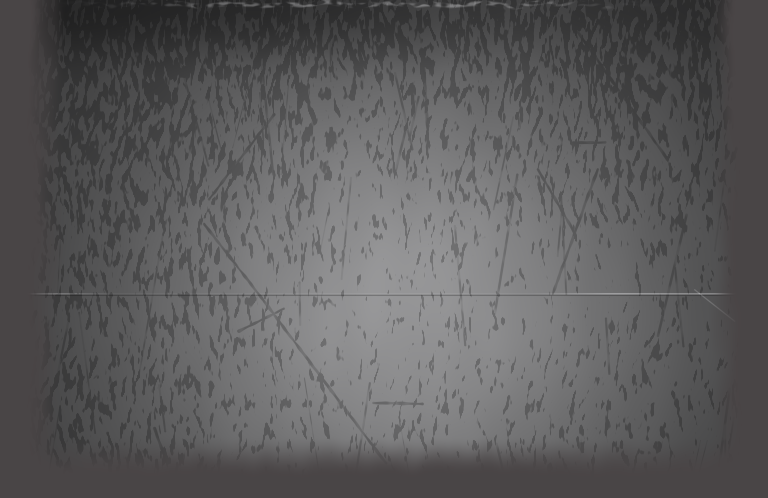
Reproduce this texture procedurally as a Shadertoy shader.

```glsl
// A worn grey metal panel: a soft central glow inside a dark frame, covered by
// vertical flakes of thresholded gradient noise and long scratches drawn as
// segment distances, with one bright horizontal seam and a chipped top edge.

const float ASPECT = 1.542;
const vec3 FRAME_COLOR = vec3(0.288, 0.270, 0.274);
const vec3 METAL_TINT = vec3(0.995, 0.995, 1.005);
const vec2 GLOW_CENTER = vec2(0.52, 0.40);
const vec2 GLOW_RADIUS = vec2(0.37, 0.54);
const float SHADE_MIN = 0.215;
const float GLOW_GAIN = 0.375;
const float FLAKE_DEPTH = 0.23;
const float SCRATCH_DEPTH = 0.24;
const float SEAM_Y = 0.410;
const int FINE_SCRATCHES = 44;
const int GOUGES = 11;

// Long gouges: start xy, end xy, in units of the panel height
const vec4 GOUGE[GOUGES] = vec4[GOUGES](
    vec4(0.41, 0.55, 0.55, 0.37), vec4(0.53, 0.395, 0.775, 0.07),
    vec4(1.15, 0.95, 1.34, 0.68), vec4(1.11, 0.41, 1.20, 0.66),
    vec4(1.08, 0.66, 1.155, 0.53), vec4(0.48, 0.335, 0.57, 0.38),
    vec4(0.75, 0.191, 0.848, 0.189), vec4(1.15, 0.713, 1.215, 0.714),
    vec4(0.85, 0.89, 0.859, 0.73), vec4(0.42, 0.60, 0.55, 0.77),
    vec4(0.31, 0.14, 0.335, 0.07));

float hash(vec2 p) {
    vec3 q = fract(vec3(p.xyx) * 0.1031);
    q += dot(q, q.yzx + 33.33);
    return fract((q.x + q.y) * q.z);
}

float cornerSlope(vec2 cell, vec2 offset) {
    float angle = 6.2832 * hash(cell);
    return dot(vec2(cos(angle), sin(angle)), offset);
}

float gradientNoise(vec2 p) {
    vec2 i = floor(p), f = p - i;
    vec2 u = f * f * f * (f * (f * 6.0 - 15.0) + 10.0);
    vec2 e = vec2(1.0, 0.0);
    float low = mix(cornerSlope(i, f), cornerSlope(i + e.xy, f - e.xy), u.x);
    float high = mix(cornerSlope(i + e.yx, f - e.yx), cornerSlope(i + e.xx, f - e.xx), u.x);
    return mix(low, high, u.y);
}

float segmentDistance(vec2 p, vec2 a, vec2 b) {
    vec2 ab = b - a;
    return length(p - a - ab * clamp(dot(p - a, ab) / dot(ab, ab), 0.0, 1.0));
}

float stroke(float d, float halfWidth, float soft) {
    return 1.0 - smoothstep(halfWidth - soft, halfWidth + soft, d);
}

// Coverage of small upright chips, denser toward the top and the left
float flakes(vec2 p, vec2 uv) {
    float warp = gradientNoise(p * vec2(6.0, 4.0) + 3.0);
    float density = 0.16 + 0.34 * smoothstep(0.40, 0.95, uv.y)
        + 0.36 * (1.0 - smoothstep(0.10, 0.50, uv.x))
        + 0.12 * smoothstep(0.60, 0.95, uv.x) + 0.30 * warp
        + 0.50 * smoothstep(0.80, 0.98, uv.y + 0.25 * gradientNoise(vec2(p.x * 38.0, p.y * 3.0)));
    vec2 q = p + vec2(0.035 * warp, 0.0);
    float left = gradientNoise((q + vec2(0.16 * q.y, 0.0)) * vec2(72.0, 19.0));
    float right = gradientNoise((q - vec2(0.20 * q.y, 0.0)) * vec2(88.0, 24.0) + 41.0);
    float grain = gradientNoise(q * vec2(170.0, 60.0) + 17.0);
    float level = max(left, right) + 0.38 * grain;
    float threshold = mix(0.47, 0.02, clamp(density, 0.0, 1.0));
    return smoothstep(threshold - 0.05, threshold + 0.07, level);
}

float scratches(vec2 p, float soft) {
    float cover = 0.0;
    float wear = smoothstep(-0.25, 0.15, gradientNoise(p * vec2(45.0, 30.0)));
    for (int i = 0; i < FINE_SCRATCHES; i++) {
        float id = float(i) + 1.0;
        vec2 start = vec2(ASPECT * hash(vec2(id, 2.3)), 0.08 + 0.95 * hash(vec2(id, 7.1)));
        float span = mix(0.08, 0.30, hash(vec2(id, 11.7)));
        float lean = 0.55 * (hash(vec2(id, 19.9)) - 0.5);
        float d = segmentDistance(p, start, start + span * vec2(lean, -1.0));
        float width = mix(0.0008, 0.0026, hash(vec2(id, 29.3)));
        cover = max(cover, stroke(d, width, soft) * mix(0.3, 0.85, wear));
    }
    for (int i = 0; i < GOUGES; i++) {
        vec4 g = GOUGE[i];
        float d = segmentDistance(p, g.xy, g.zw) + 0.002 * gradientNoise(p * 55.0);
        cover = max(cover, stroke(d, 0.0027, soft) * mix(0.65, 1.0, wear));
    }
    return cover;
}

void mainImage(out vec4 fragColor, in vec2 fragCoord) {
    vec2 uv = fragCoord / iResolution.xy;
    vec2 p = uv * vec2(ASPECT, 1.0);
    float soft = max(0.0009, 0.7 / iResolution.y);

    // Lit metal with a shadow hanging from the top, heavier on the left
    vec2 g = (uv - GLOW_CENTER) / GLOW_RADIUS;
    float shade = SHADE_MIN + GLOW_GAIN * exp(-dot(g, g));
    float topShadow = smoothstep(0.83, 0.98, uv.y);
    shade *= 1.0 - topShadow * mix(0.32, 0.12, smoothstep(0.35, 0.75, uv.x));
    shade *= 1.0 + 0.035 * gradientNoise(p * vec2(14.0, 5.0));

    // Surface wear
    float wear = max(FLAKE_DEPTH * flakes(p, uv), SCRATCH_DEPTH * scratches(p, soft));
    shade *= 1.0 - wear;

    // Seam: dark groove, highlight strongest near both ends
    float seamEnds = 1.0 - smoothstep(0.04, 0.16, uv.x) + smoothstep(0.68, 0.82, uv.x);
    float seamOffset = uv.y - SEAM_Y;
    shade *= 1.0 - 0.25 * stroke(abs(seamOffset + 0.003), 0.0012, soft);
    shade += (0.03 + 0.20 * seamEnds) * stroke(abs(seamOffset), 0.0014, soft);
    float glint = segmentDistance(p, vec2(1.395, 0.418), vec2(1.475, 0.355));
    shade += 0.12 * stroke(glint, 0.0012, soft);

    // Chipped bright lip along the top
    float lipY = 0.991 + 0.012 * gradientNoise(vec2(p.x * 16.0, 2.0));
    float lipSpan = smoothstep(0.05, 0.35, uv.x) * (1.0 - smoothstep(0.60, 0.88, uv.x));
    float chips = smoothstep(-0.2, 0.3, gradientNoise(p * vec2(48.0, 120.0)));
    shade += 0.24 * lipSpan * chips * stroke(abs(uv.y - lipY), 0.004, 0.003);

    // Soft frame at the sides and bottom
    float ragged = 0.012 * gradientNoise(p * vec2(22.0, 9.0));
    float inside = smoothstep(0.035, 0.085, uv.x + ragged)
        * smoothstep(0.035, 0.075, 1.0 - uv.x + ragged)
        * smoothstep(0.045, 0.125, uv.y + ragged);
    vec3 color = mix(FRAME_COLOR, shade * METAL_TINT, inside);
    fragColor = vec4(clamp(color, 0.0, 1.0), 1.0);
}
```
